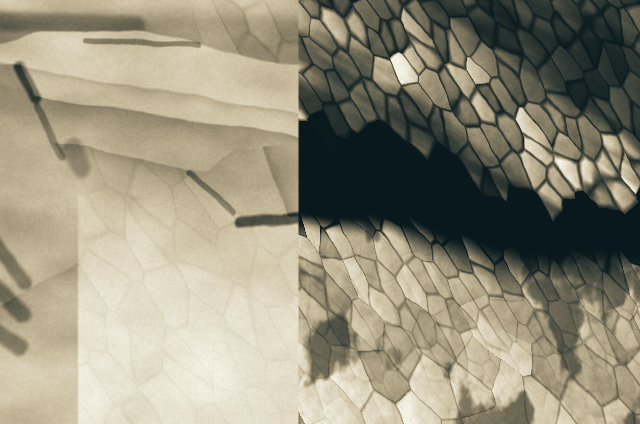
Reproduce this texture procedurally as a Shadertoy shader.

```glsl
// Two joined halves: creased pale paper on the left, a slate overhang above
// a dark hollow and a shard slope on the right. Stretched Voronoi slabs and
// soft fold shadows build one tone value, coloured by a ramp.

const float SEAM_X = 0.704;  // lengths in canvas heights
const float WASH_X = 0.184;
const vec2 SLAB_DIR = vec2(0.52, -0.854);
const vec2 CLIFF = vec2(27, 12), FINE = vec2(28, 11), BROAD = vec2(15, 8);
const float GRAIN = 0.05;
const vec3 TONES[6] = vec3[6](
    vec3(0.03, 0.095, 0.11), vec3(0.25, 0.27, 0.24), vec3(0.44, 0.42, 0.34),
    vec3(0.63, 0.58, 0.47), vec3(0.80, 0.75, 0.63), vec3(0.91, 0.89, 0.82));

struct Slab { vec2 offset, centre; float edge, id; };

vec2 hash2(vec2 p) {
    vec3 q = fract(p.xyx * vec3(0.1031, 0.103, 0.0973));
    q += dot(q, q.yzx + 33.33);
    return fract((q.xx + q.yz) * q.zy);
}

float noise(vec2 p) {
    vec2 i = floor(p), f = fract(p);
    f = f * f * (3.0 - 2.0 * f);
    return mix(mix(hash2(i).x, hash2(i + vec2(1, 0)).x, f.x),
               mix(hash2(i + vec2(0, 1)).x, hash2(i + 1.0).x, f.x), f.y);
}

float fbm(vec2 p) {
    float sum = 0.0, amp = 0.52;
    for (int i = 0; i < 5; i++) {
        sum += amp * noise(p);
        p = mat2(1.6, 1.2, -1.2, 1.6) * p + 7.3;
        amp *= 0.5;
    }
    return sum;
}

vec2 warp(vec2 p) { return p + 0.02 * (vec2(fbm(p * 9.0), fbm(p * 9.0 + 40.0)) - 0.5); }

// Nearest slab of a Voronoi grid stretched along SLAB_DIR
Slab findSlab(vec2 p, vec2 density) {
    vec2 d = SLAB_DIR;
    mat2 toGrid = mat2(-d.y * density.x, d.x * density.y, d.x * density.x, d.y * density.y);
    vec2 g = toGrid * p, best = vec2(0), id = best;
    float near = 9.0, next = 9.0;
    for (int k = 0; k < 9; k++) {
        vec2 c = floor(g) + vec2(k % 3, k / 3) - 1.0;
        vec2 o = g - c - 0.1 - 0.8 * hash2(c);
        float r = length(o);
        next = min(next, max(near, r));
        if (r < near) { near = r; best = o; id = c; }
    }
    return Slab(best, inverse(toGrid) * (g - best), next - near, hash2(id + 51.7).x);
}

// Tilted face with dark gaps around it
float slabTone(Slab s, float gap) {
    float face = 0.45 + 0.5 * s.id - 0.3 * s.offset.x * (s.id - 0.2) - 0.12 * s.offset.y;
    float width = gap * (0.3 + fract(s.id * 17.3));
    return face * mix(0.3, 1.0, smoothstep(0.0, width, s.edge + 0.05 * s.id));
}

float rockTone(vec2 p) {
    vec2 q = warp(p);
    float rough = fbm(p * vec2(55, 38)) - 0.5;
    // Overhang: whole slabs decide the ragged rim
    Slab s = findSlab(q, CLIFF);
    float x = s.centre.x;
    float rise = s.centre.y - 0.68 + 0.19 * smoothstep(0.84, 1.36, x) - 0.035 * smoothstep(1.38, 1.5, x);
    float patches = smoothstep(0.33, 0.6, fbm(vec2(p.x * 3.0 + p.y * 2.0, p.y * 8.0 + p.x * 4.0)));
    float lit = (0.3 + 0.7 * patches) * (1.0 - 0.68 * smoothstep(0.12, 0.42, rise));
    float cliff = lit * (1.2 * pow(slabTone(s, 0.34), 1.35) + 0.22 * rough);
    cliff *= smoothstep(0.005, 0.05, rise);
    // Slope: fine shards far away, broad ones near
    float fine = slabTone(findSlab(q, FINE), 0.22);
    float broad = slabTone(findSlab(q + 3.1, BROAD), 0.13);
    float slope = mix(fine, broad, 0.2 + 0.65 * smoothstep(0.32, 0.08, p.y));
    slope = 0.16 + 0.83 * slope + 0.2 * rough + 0.1 * smoothstep(0.3, 0.0, p.y);
    slope *= 1.0 - 0.55 * smoothstep(0.59, 0.7, fbm(p * vec2(9, 6)));
    float far = smoothstep(0.85, 1.25, p.x);
    float rim = 0.455 - 0.075 * far + 0.05 * fine;
    return max(cliff, slope * smoothstep(0.0, 0.05 + 0.07 * far, rim - p.y));
}

float inside(float d) { return smoothstep(-0.004, 0.004, d); }
float shadow(float d, float w) { return inside(d) * exp(-max(d, 0.0) / w); }

float stroke(vec2 p, float ax, float ay, float bx, float by, float w) {
    vec2 a = vec2(ax, ay), d = vec2(bx, by) - a;
    float r = length(p - a - d * clamp(dot(p - a, d) / dot(d, d), 0.0, 1.0));
    return 1.0 - smoothstep(w * 0.5, w * 1.3, r);
}

float paperTone(vec2 p) {
    vec2 q = warp(p);
    float x = q.x, y = q.y, mottle = 0.3 * fbm(p * vec2(6, 11)) - 0.15;
    float ghost = slabTone(findSlab(q, BROAD), 0.2) - 0.6;
    // Blurred backdrop, then sheets from top to bottom
    float t = 0.56 + 0.2 * smoothstep(0.94, 1.0, y) + mottle + 0.2 * ghost * smoothstep(0.4, 0.6, x);
    t -= 0.2 * stroke(p, 0.0, 0.95, 0.32, 0.94, 0.025);
    float top = 0.925 - 0.075 * smoothstep(0.3, 0.7, x) - 0.03 * smoothstep(0.1, 0.0, x);
    t = mix(t, 0.82 + mottle, inside(top - y));
    t -= 0.35 * stroke(q, 0.2, 0.903, 0.47, 0.892, 0.007);
    t -= 0.2 * shadow(0.85 - 0.17 * x - y, 0.018);
    float mid = 0.789 - 0.16 * x - y;
    t = mix(t, 0.77 + mottle - 0.25 * shadow(mid, 0.045), inside(mid));
    // Washed sheet and the grey flap by the seam
    float low = 0.692 - 0.2 * x + 0.068 * smoothstep(0.48, 0.57, x) + 0.037 * smoothstep(0.57, 0.7, x) - y;
    float wash = mix(0.83, 1.01, smoothstep(0.55, 0.12, y)) + 0.7 * mottle + 0.1 * ghost;
    t = mix(t, wash - 0.28 * shadow(low, 0.06), inside(low));
    float flap = inside(low) * inside(x - 1.103 + 1.1 * y) * inside(y - 0.488);
    float fold = 0.2 * shadow(x - 0.862 + 0.38 * y, 0.03);
    t = mix(t, 0.65 + mottle + 0.1 * smoothstep(0.6, 0.5, y) - fold, flap);
    t -= 0.3 * stroke(q, 0.45, 0.594, 0.55, 0.5, 0.008);
    t -= 0.58 * stroke(q, 0.565, 0.476, 0.72, 0.486, 0.013);
    t -= 0.2 * stroke(q, 0.17, 0.65, 0.195, 0.6, 0.022);
    // Left leaf: grey upper corner, slanted shadows
    float side = y > 0.56 ? 0.447 - 0.47 * y - x : WASH_X - p.x;
    float leaf = 0.73 + mottle - 0.25 * smoothstep(0.66, 0.84, y);
    leaf += 0.1 * smoothstep(0.22, 0.1, y) - 0.1 * shadow(0.275 + 0.55 * x - y, 0.05);
    for (float i = 0.0; i < 3.0; i++)
        leaf -= 0.32 * stroke(q, -0.03, 0.45 - 0.11 * i, 0.06 - 0.005 * i, 0.33 - 0.075 * i, 0.02);
    t = mix(t, leaf, inside(side) * inside(0.845 - y));
    t -= 0.4 * stroke(q, 0.045, 0.84, 0.085, 0.77, 0.015);
    return t - 0.25 * stroke(q, 0.09, 0.75, 0.15, 0.63, 0.009);
}

void mainImage(out vec4 fragColor, in vec2 fragCoord) {
    vec2 p = fragCoord / iResolution.y;
    float t = mix(paperTone(p), rockTone(p), smoothstep(-0.003, 0.003, p.x - SEAM_X));
    t += GRAIN * (noise(p * 260.0) - 0.5) * smoothstep(0.0, 0.3, t);
    float f = clamp(t, 0.0, 1.08) * 5.0;
    int i = int(min(f, 4.0));
    fragColor = vec4(mix(TONES[i], TONES[i + 1], f - float(i)), 1.0);
}
```
